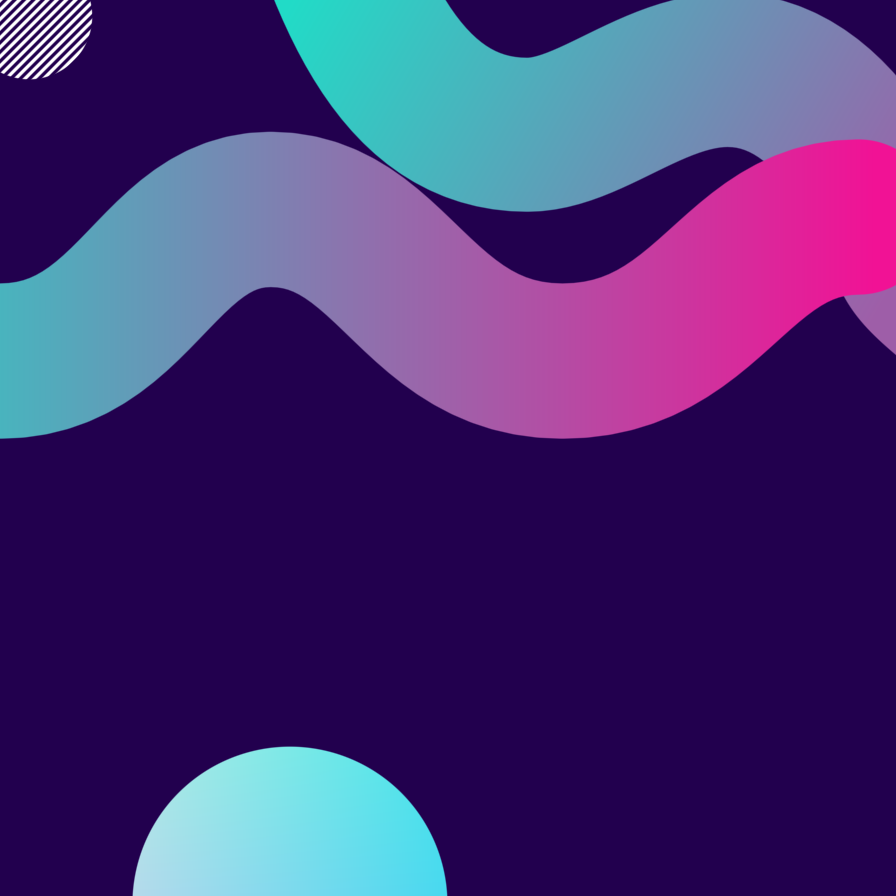
A three.js fragment shader for this background:

```glsl
varying vec2 vUv;

const vec3 NIGHT = vec3(0.133, 0.0, 0.306);
const vec3 WHITE = vec3(1.0);

// Wave ribbon
const vec3 WAVE_TEAL = vec3(0.285, 0.705, 0.745);
const vec3 WAVE_PINK = vec3(0.945, 0.07, 0.585);
const float WAVE_HALF_WIDTH = 0.0866;
const float WAVE_GRADIENT_END = 0.977;
const float TROUGH_HANDLE = 0.5;
const float CREST_HANDLE = 0.42;

// Rear ribbon
const vec3 REAR_TEAL = vec3(0.13, 0.86, 0.78);
const vec3 REAR_MAUVE = vec3(0.62, 0.37, 0.66);
const float REAR_HALF_WIDTH = 0.0859;
const vec2 REAR_DIRECTION = vec2(0.87, -0.5);
const vec2 REAR_GRADIENT = vec2(-0.217, 0.525);

// Disc and hatched disc
const vec2 DISC_CENTER = vec2(0.3236, -0.0091);
const float DISC_RADIUS = 0.1758;
const vec3 DISC_LOW_LEFT = vec3(0.71, 0.85, 0.925);
const vec3 DISC_LOW_RIGHT = vec3(0.28, 0.845, 0.94);
const vec3 DISC_TOP_LEFT = vec3(0.70, 0.925, 0.895);
const vec3 DISC_TOP_RIGHT = vec3(0.27, 0.90, 0.915);
const vec2 HATCH_CENTER = vec2(0.0326, 0.9818);
const float HATCH_RADIUS = 0.0703;
const float HATCH_PERIOD = 0.0074;
const float HATCH_FILL = 0.5;

const float EDGE_SOFTNESS = 0.001;
const int CURVE_STEPS = 24;

float coverage(float signedDistance) {
  return 1.0 - smoothstep(-EDGE_SOFTNESS, EDGE_SOFTNESS, signedDistance);
}

float segmentDistance(vec2 p, vec2 a, vec2 b) {
  vec2 ab = b - a;
  vec2 ap = p - a;
  return length(ap - ab * clamp(dot(ap, ab) / dot(ab, ab), 0.0, 1.0));
}

vec2 bezier(vec2 a, vec2 b, vec2 c, vec2 d, float t) {
  float s = 1.0 - t;
  return s * s * s * a + 3.0 * s * s * t * b + 3.0 * s * t * t * c + t * t * t * d;
}

float bezierDistance(vec2 p, vec2 a, vec2 b, vec2 c, vec2 d) {
  float nearest = 10.0;
  vec2 previous = a;
  for (int i = 1; i <= CURVE_STEPS; i++) {
    vec2 next = bezier(a, b, c, d, float(i) / float(CURVE_STEPS));
    nearest = min(nearest, segmentDistance(p, previous, next));
    previous = next;
  }
  return nearest;
}

// Eased span with level tangents at trough and crest
float spanDistance(vec2 p, vec2 trough, vec2 crest) {
  float run = crest.x - trough.x;
  vec2 leaveTrough = trough + vec2(run * TROUGH_HANDLE, 0.0);
  vec2 reachCrest = crest - vec2(run * CREST_HANDLE, 0.0);
  return bezierDistance(p, trough, leaveTrough, reachCrest, crest);
}

float waveDistance(vec2 p) {
  vec2 firstTrough = vec2(0.0, 0.597);
  vec2 firstCrest = vec2(0.302, 0.7663);
  vec2 lastTrough = vec2(0.6276, 0.597);
  vec2 lastCrest = vec2(0.9583, 0.7578);
  float d = spanDistance(p, firstTrough, firstCrest);
  d = min(d, spanDistance(p, lastTrough, firstCrest));
  return min(d, spanDistance(p, lastTrough, lastCrest)) - WAVE_HALF_WIDTH;
}

float rearDistance(vec2 p) {
  vec2 trough = vec2(0.5885, 0.8496);
  vec2 crest = vec2(0.8125, 0.9219);
  vec2 bend = vec2(1.013, 0.7201);
  float d = bezierDistance(p, vec2(0.3685, 1.0781), vec2(0.4167, 0.9375), vec2(0.4818, 0.8496), trough);
  d = min(d, bezierDistance(p, trough, vec2(0.6576, 0.8496), vec2(0.7292, 0.9219), crest));
  d = min(d, bezierDistance(p, crest, vec2(0.918, 0.9219), vec2(0.9831, 0.8047), bend));
  d = min(d, bezierDistance(p, bend, vec2(1.0208, 0.6979), vec2(1.0378, 0.6836), vec2(1.0807, 0.6484)));
  return d - REAR_HALF_WIDTH;
}

vec3 discColor(vec2 p) {
  vec2 q = (p - DISC_CENTER) / DISC_RADIUS;
  float across = clamp(q.x * 0.5 + 0.5, 0.0, 1.0);
  float up = clamp(q.y, 0.0, 1.0);
  return mix(mix(DISC_LOW_LEFT, DISC_LOW_RIGHT, across), mix(DISC_TOP_LEFT, DISC_TOP_RIGHT, across), up);
}

float hatch(vec2 p) {
  float phase = abs(fract((p.x - p.y) * 0.70711 / HATCH_PERIOD) - 0.5);
  float stripe = coverage((phase - HATCH_FILL * 0.5) * HATCH_PERIOD);
  return stripe * coverage(length(p - HATCH_CENTER) - HATCH_RADIUS);
}

void main() {
  vec2 p = vUv;
  vec3 color = mix(NIGHT, WHITE, hatch(p));

  // Ribbons, rear first
  float rearBlend = smoothstep(0.0, 1.0, 0.0);
  rearBlend = (dot(p, REAR_DIRECTION) - REAR_GRADIENT.x) / (REAR_GRADIENT.y - REAR_GRADIENT.x);
  vec3 rearColor = mix(REAR_TEAL, REAR_MAUVE, clamp(rearBlend, 0.0, 1.0));
  color = mix(color, rearColor, coverage(rearDistance(p)));
  vec3 waveColor = mix(WAVE_TEAL, WAVE_PINK, clamp(p.x / WAVE_GRADIENT_END, 0.0, 1.0));
  color = mix(color, waveColor, coverage(waveDistance(p)));

  // Lower disc
  color = mix(color, discColor(p), coverage(length(p - DISC_CENTER) - DISC_RADIUS));
  gl_FragColor = vec4(color, 1.0);
}
```
